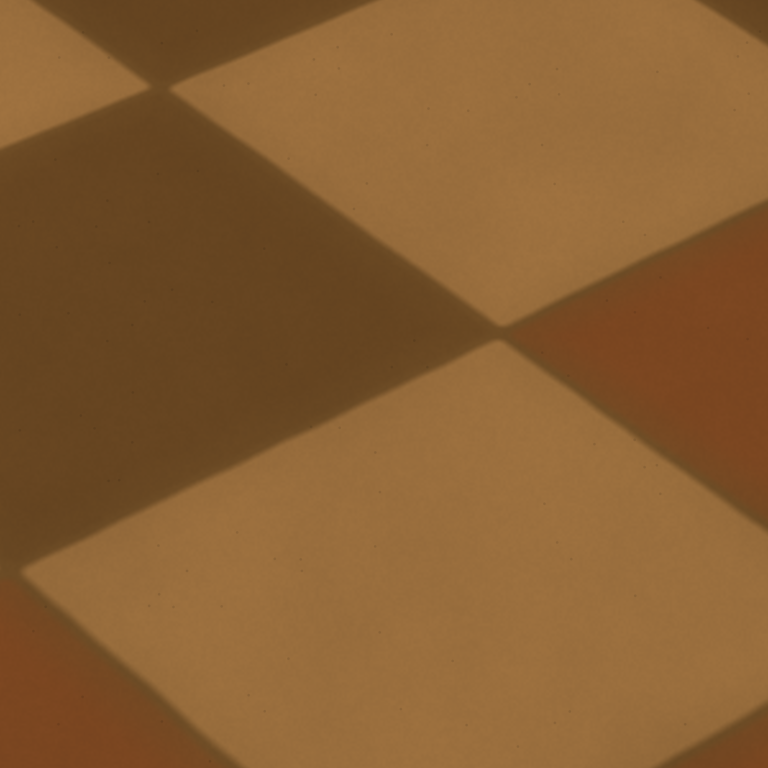
A three.js fragment shader for this texture:

```glsl
// Worn checkerboard floor of clay tiles seen obliquely in warm, dim light.
// A projective map turns the canvas into tile space; rounded-box distances
// cut the soft joints, and layered noise adds mottling, grain and specks.

#define JOINT 0.010          // half width of a joint, in tiles
#define SOFTNESS 0.011       // blur of the tile edges, in tiles
#define CORNER 0.018         // corner radius, in tiles
#define WOBBLE 0.005         // unevenness of the edges, in tiles
#define MOTTLE 0.035         // strength of the broad stains
#define GRAIN 0.040          // strength of the fine grain
#define PALE vec3(0.604, 0.432, 0.240)
#define BROWN vec3(0.396, 0.266, 0.126)
#define RED vec3(0.478, 0.272, 0.126)
#define GROUT vec3(0.425, 0.295, 0.145)

varying vec2 vUv;

float hash(vec2 p) {
  vec3 q = fract(vec3(p.xyx) * 0.1031);
  q += dot(q, q.yzx + 33.33);
  return fract((q.x + q.y) * q.z);
}

float noise(vec2 p) {
  vec2 i = floor(p);
  vec2 f = fract(p);
  f = f * f * (3.0 - 2.0 * f);
  return mix(mix(hash(i), hash(i + vec2(1.0, 0.0)), f.x),
             mix(hash(i + vec2(0.0, 1.0)), hash(i + vec2(1.0, 1.0)), f.x), f.y);
}

float fbm(vec2 p) {
  float sum = 0.0;
  float weight = 0.5;
  for (int i = 0; i < 4; i++) {
    sum += weight * noise(p);
    p = p * 2.03 + 17.3;
    weight *= 0.5;
  }
  return sum / 0.9375;
}

// Canvas to floor: the three columns of the floor-to-canvas projection,
// inverted through their cross products.
vec2 floorPosition(vec2 canvas) {
  vec3 point = vec3(canvas.x, 1.0 - canvas.y, 1.0);
  vec3 acrossAxis = vec3(-0.5865, 0.2277, -0.0748);
  vec3 alongAxis = vec3(0.3891, 0.2846, -0.0823);
  vec3 origin = vec3(0.2083, 0.1133, 1.0);
  vec3 plane = vec3(dot(cross(alongAxis, origin), point),
                    dot(cross(origin, acrossAxis), point),
                    dot(cross(acrossAxis, alongAxis), point));
  return plane.xy / plane.z;
}

// Signed distance to the rounded tile, negative inside.
float tileDistance(vec2 local) {
  vec2 q = abs(local - 0.5) - (0.5 - JOINT - CORNER);
  return length(max(q, 0.0)) + min(max(q.x, q.y), 0.0) - CORNER;
}

// Pale tiles alternate with pairs of brown and pairs of red rows.
vec3 tileColour(vec2 cell) {
  float pale = mod(cell.x + cell.y, 2.0);
  float redRow = step(2.0, mod(cell.y + 1.0, 4.0));
  return mix(mix(BROWN, RED, redRow), PALE, pale);
}

void main() {
  // Tile grid with slightly uneven edges
  vec2 tile = floorPosition(vUv);
  tile += WOBBLE * (vec2(noise(vUv * 19.0), noise(vUv * 19.0 + 41.0)) - 0.5);
  vec2 cell = floor(tile);
  float dist = tileDistance(fract(tile));

  // Glaze with a small shift per tile, dusty towards the rim
  vec3 glaze = tileColour(cell);
  glaze *= 1.0 + 0.02 * (hash(cell + 20.0) - 0.5);
  glaze = mix(glaze, GROUT, 0.45 * smoothstep(-0.10, 0.0, dist));
  glaze = mix(glaze, tileColour(cell), 0.8 * mod(cell.x + cell.y, 2.0));
  float inside = 1.0 - smoothstep(-SOFTNESS, SOFTNESS, dist);
  vec3 colour = mix(GROUT, glaze, inside);

  // Broad stains, fine grain and sparse dark specks
  colour *= 1.0 + MOTTLE * (fbm(vUv * 7.0 + 3.0) - 0.5) * 2.0;
  float grain = 0.6 * noise(vUv * 300.0) + 0.4 * noise(vUv * 140.0 + 9.0);
  colour *= 1.0 + GRAIN * (grain - 0.5);
  vec2 speckGrid = vUv * 60.0;
  vec2 speckCell = floor(speckGrid);
  vec2 speckCentre = 0.3 + 0.4 * vec2(hash(speckCell), hash(speckCell + 7.0));
  float speck = 1.0 - smoothstep(0.04, 0.16, length(fract(speckGrid) - speckCentre));
  colour *= 1.0 - 0.10 * speck * step(0.97, hash(speckCell + 53.0));

  gl_FragColor = vec4(colour, 1.0);
}
```
